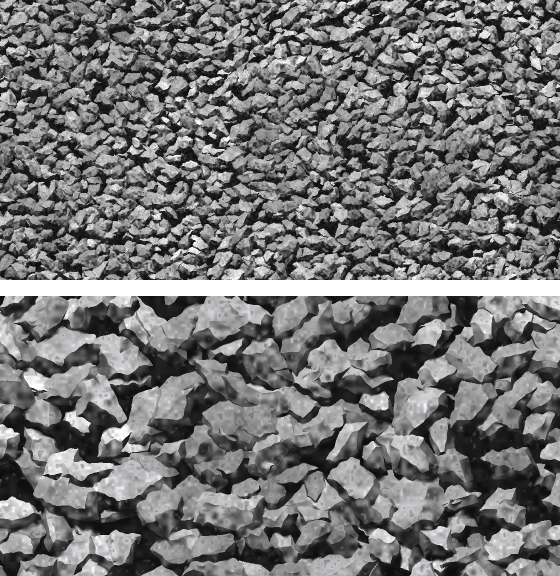
Top: the whole. Bottom: its middle third, enlarged.
Reproduce this texture procedurally as a Shadertoy shader.

```glsl
const float CELL = 0.05;                      // stone spacing, in canvas heights
const int LAYERS = 2;
const int SIDES = 7;
const float LAYER_DROP = 0.26;
const float LIFT_RANGE = 0.5;
const float TOP_TILT = 1.0;
const float RIDGE_TILT = 1.5;
const float EDGE_WARP = 0.09;
const float ROUGHNESS = 0.85;
const float GRAIN_SIZE = 0.0075;
const float MOTTLE_SIZE = 0.018;
const float PATCH_SIZE = 0.16;
const vec3 LIGHT = vec3(-0.21, 0.67, 0.71);
const vec3 STONE_COLOR = vec3(0.74, 0.735, 0.743);
const vec3 GAP_COLOR = vec3(0.095, 0.095, 0.093);
const float AMBIENT = 0.29;
const float BLACK_LEVEL = 0.045;
const int AA = 2;

struct Surface {
    float height;
    vec2 slope;
    float tint;
};

vec4 hash4(vec2 p, float seed) {
    vec4 v = fract(vec4(p.xyx, seed) * vec4(0.1031, 0.1030, 0.0973, 0.1099));
    v += dot(v, v.wzxy + 33.33);
    return fract((v.xxyz + v.yzzw) * v.zywx);
}

float noise(vec2 p) {
    vec2 i = floor(p), f = fract(p);
    f = f * f * (3.0 - 2.0 * f);
    float low = mix(hash4(i, 7.0).x, hash4(i + vec2(1, 0), 7.0).x, f.x);
    float high = mix(hash4(i + vec2(0, 1), 7.0).x, hash4(i + vec2(1, 1), 7.0).x, f.x);
    return mix(low, high, f.y);
}

// Convex stone: the lowest of two top planes and a ring of side planes
void addStone(vec2 offset, vec2 cell, float seed, inout Surface best) {
    vec4 form = hash4(cell, seed + 1.0);
    vec4 top = hash4(cell, seed + 2.0);
    vec4 ridge = hash4(cell, seed + 11.0);
    float lift = form.x * LIFT_RANGE - seed * LAYER_DROP / 20.0;
    float turn = (form.y - 0.5) * 2.4;
    float c = cos(turn), s = sin(turn);
    float size = mix(0.74, 1.32, form.z * form.z);
    vec2 stretch = vec2(mix(0.68, 0.95, form.w), mix(1.0, 1.45, top.w)) / size;
    mat2 shape = mat2(c * stretch.x, -s * stretch.y, s * stretch.x, c * stretch.y);
    vec2 q = shape * offset;

    vec2 slope = (top.xy - vec2(0.5, 0.55)) * TOP_TILT;
    float z = mix(0.28, 0.5, top.z) + dot(slope, q);
    vec2 ridgeSlope = (ridge.xy - vec2(0.5, 0.75)) * RIDGE_TILT;
    float ridgePlane = mix(0.3, 0.5, ridge.z) + dot(ridgeSlope, q);
    if (ridgePlane < z) {
        z = ridgePlane;
        slope = ridgeSlope;
    }
    for (int k = 0; k < SIDES; k++) {
        vec4 side = hash4(cell, seed + 3.0 + float(k));
        float angle = (float(k) + 0.8 * side.x) * 6.2832 / float(SIDES);
        vec2 dir = vec2(cos(angle), sin(angle));
        float steep = mix(0.9, 2.8, side.z);
        float plane = (mix(0.42, 0.6, side.y) - dot(dir, q)) * steep;
        if (plane < z) {
            z = plane;
            slope = -dir * steep;
        }
        if (z < 0.0) return;
    }
    if (lift + z > best.height)
        best = Surface(lift + z, slope * shape, ridge.w);
}

// Highest stone under a point given in cell units
Surface gravel(vec2 p) {
    Surface best = Surface(-0.5, vec2(0), -1.0);
    for (int layer = 0; layer < LAYERS; layer++) {
        float seed = 20.0 * float(layer);
        vec2 shift = float(layer) * vec2(0.47, 0.53) + 50.0;
        vec2 home = floor(p + shift);
        for (int j = -1; j <= 1; j++)
        for (int i = -1; i <= 1; i++) {
            vec2 cell = home + vec2(i, j);
            vec2 centre = cell + 0.5 + 0.8 * (hash4(cell, seed).xy - 0.5);
            vec2 offset = p + shift - centre;
            if (dot(offset, offset) < 1.25) addStone(offset, cell, seed, best);
        }
    }
    return best;
}

float sunlight(vec2 p, float height) {
    float light = 1.0;
    for (int k = 1; k <= 3; k++) {
        float t = 0.03 + 0.045 * float(k * k);
        float blocker = gravel(p + LIGHT.xy * t).height;
        light = min(light, 1.0 - smoothstep(0.0, 0.2, blocker - height - LIGHT.z * t));
    }
    return light;
}

vec3 shade(vec2 uv) {
    float coarse = noise(uv / GRAIN_SIZE);
    float fine = noise(uv / GRAIN_SIZE * 1.9 + 31.0);
    float mottle = noise(uv / MOTTLE_SIZE + 17.0);
    float region = noise(uv / PATCH_SIZE + 5.0);
    vec2 bumps = vec2(coarse, noise(uv / GRAIN_SIZE + 63.0)) - 0.5;
    vec2 p = uv / CELL + bumps * EDGE_WARP;
    Surface hit = gravel(p);

    // Stray flecks of light keep the shadows from being flat
    float fleck = 0.3 * smoothstep(0.68, 0.95, 0.5 * (fine + bumps.y + 0.5));
    if (hit.tint < 0.0) return GAP_COLOR * (0.5 + coarse) + 0.5 * fleck;

    vec3 normal = normalize(vec3(-hit.slope - bumps * ROUGHNESS, 1.0));
    float lit = smoothstep(-0.05, 0.92, dot(normal, LIGHT)) * sunlight(p, hit.height);
    float depth = smoothstep(-0.3, 0.6, hit.height);

    // Mineral speckle, dark pits and small glints
    float grain = mix(0.87, 1.11, fine) * mix(0.76, 1.08, hit.tint);
    grain *= mix(0.86, 1.1, mottle) * mix(0.86, 1.12, region);
    grain *= 1.0 - 0.4 * smoothstep(0.66, 0.85, coarse * 0.5 + fine * 0.5);
    float glint = 0.13 * smoothstep(0.75, 0.95, fine) * lit;
    float ambient = AMBIENT * depth * (0.2 + 1.6 * coarse * coarse) + fleck;
    ambient *= 1.0 - 0.75 * lit;
    return STONE_COLOR * (lit * grain + ambient + glint) + BLACK_LEVEL;
}

void mainImage(out vec4 fragColor, in vec2 fragCoord) {
    vec3 color = vec3(0);
    for (int j = 0; j < AA; j++)
    for (int i = 0; i < AA; i++) {
        vec2 subpixel = (vec2(i, j) + 0.5) / float(AA) - 0.5;
        color += shade((fragCoord + subpixel) / iResolution.y);
    }
    fragColor = vec4(min(color / float(AA * AA), 1.0), 1.0);
}
```
